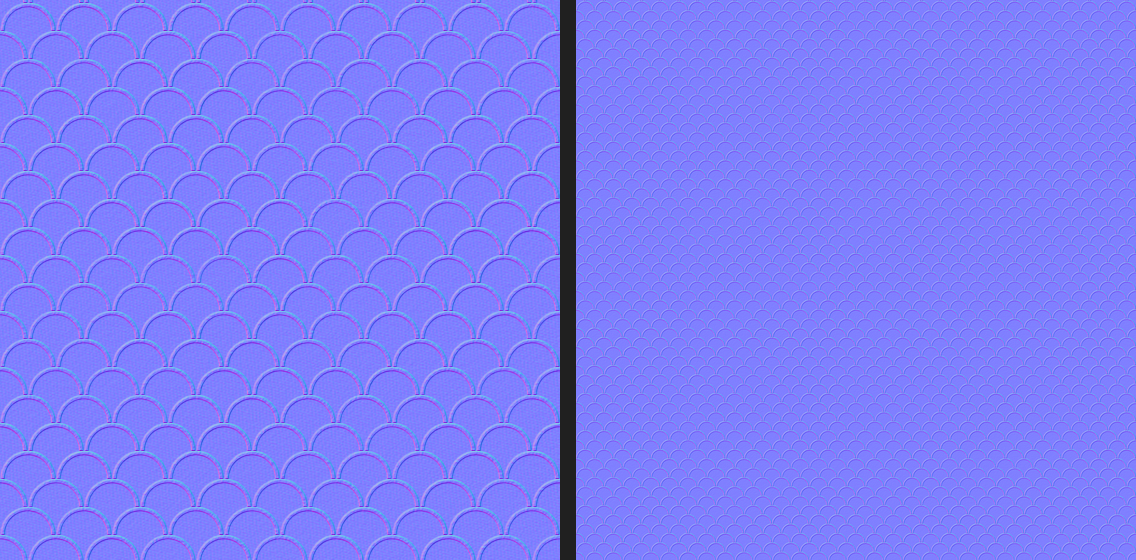
Left: one tile. Right: repeated 3 by 3.
Write a Shadertoy shader that draws this texture map.

```glsl
// Tangent-space normal map of woven cloth embossed with overlapping fish scales, 10 across and 20 rows.
const float TAU = 6.2831853;
const float SCALES = 10.0;

float hash(vec2 p) {
    vec3 q = fract(vec3(p.xyx) * 0.1031);
    q += dot(q, q.yzx + 33.33);
    return fract((q.x + q.y) * q.z);
}

// Value noise with a given number of cells per scale, wrapping at the canvas edge
float wrapNoise(vec2 p, float cells) {
    vec2 g = p * cells, i = floor(g), f = fract(g);
    float period = cells * SCALES;
    f = f * f * (3.0 - 2.0 * f);
    vec2 a = mod(i, period), b = mod(i + 1.0, period);
    return mix(mix(hash(a), hash(vec2(b.x, a.y)), f.x),
               mix(hash(vec2(a.x, b.y)), hash(b), f.x), f.y);
}

// Offset from the centre of the nearest scale in a row; odd rows shift by half a scale
vec2 scaleOffset(vec2 p, float row) {
    float shift = 0.5 * mod(row, 2.0);
    return vec2(fract(p.x + shift) - 0.5, SCALES - 0.542 - 0.5 * row - p.y);
}

// Raised rim: steep inside, softer outside, softest on the upper left
float rimProfile(float d, float side) {
    float outer = mix(0.046, 0.030, smoothstep(-0.3, 0.3, side));
    return smoothstep(0.408, 0.432, d) * (1.0 - smoothstep(0.5 - outer, 0.5, d));
}

float clothHeight(vec2 p) {
    // Leaning ribs crossed by finer slanted threads
    float wobble = wrapNoise(p, 5.0) * 1.6;
    float cross_ = sin(TAU * (20.0 * p.y + 6.0 * p.x) + wobble);
    float rib = sin(TAU * (16.0 * p.x + 1.6 * p.y) + wobble);
    return 0.0009 * rib * (0.75 + 0.35 * cross_) + 0.0005 * cross_;
}

float surfaceHeight(vec2 p) {
    // The lower row covers the one above it
    float row = floor((SCALES - p.y - 0.042) * 2.0);
    vec2 o = scaleOffset(p, row);
    float d = length(vec2(o.x, min(o.y, 0.0)));
    if (o.y > 0.0) d = abs(o.x);
    else d = length(o);
    if (d > 0.5) {
        row -= 1.0;
        o = scaleOffset(p, row);
        d = abs(o.x);
    }
    float rim = rimProfile(d, o.x);

    // Uneven embossing and grain, coarser on the rim
    float depth = 0.013 + 0.005 * wrapNoise(p, 1.0);
    float grain = wrapNoise(p, 32.0) - 0.5;
    float lumps = wrapNoise(p + 0.37, 17.0) - 0.5;
    return depth * rim
         + clothHeight(p) * (1.0 - 0.6 * rim)
         + grain * mix(0.0022, 0.0075, rim)
         + lumps * mix(0.0012, 0.0040, rim);
}

vec3 normalColour(vec2 p) {
    vec2 e = vec2(0.008, 0.0);
    vec2 slope = vec2(surfaceHeight(p + e.xy) - surfaceHeight(p - e.xy),
                      surfaceHeight(p + e.yx) - surfaceHeight(p - e.yx)) / (2.0 * e.x);
    // Red points left, green points up
    return 0.5 + 0.5 * normalize(vec3(slope.x, -slope.y, 1.0));
}

void mainImage(out vec4 fragColor, in vec2 fragCoord) {
    // Four samples per pixel smooth the rims and threads
    vec3 sum = vec3(0.0);
    for (int i = 0; i < 4; i++) {
        vec2 jitter = vec2(i % 2, i / 2) * 0.5 - 0.25;
        sum += normalColour((fragCoord + jitter) / iResolution.xy * SCALES);
    }
    fragColor = vec4(sum * 0.25, 1.0);
}
```
